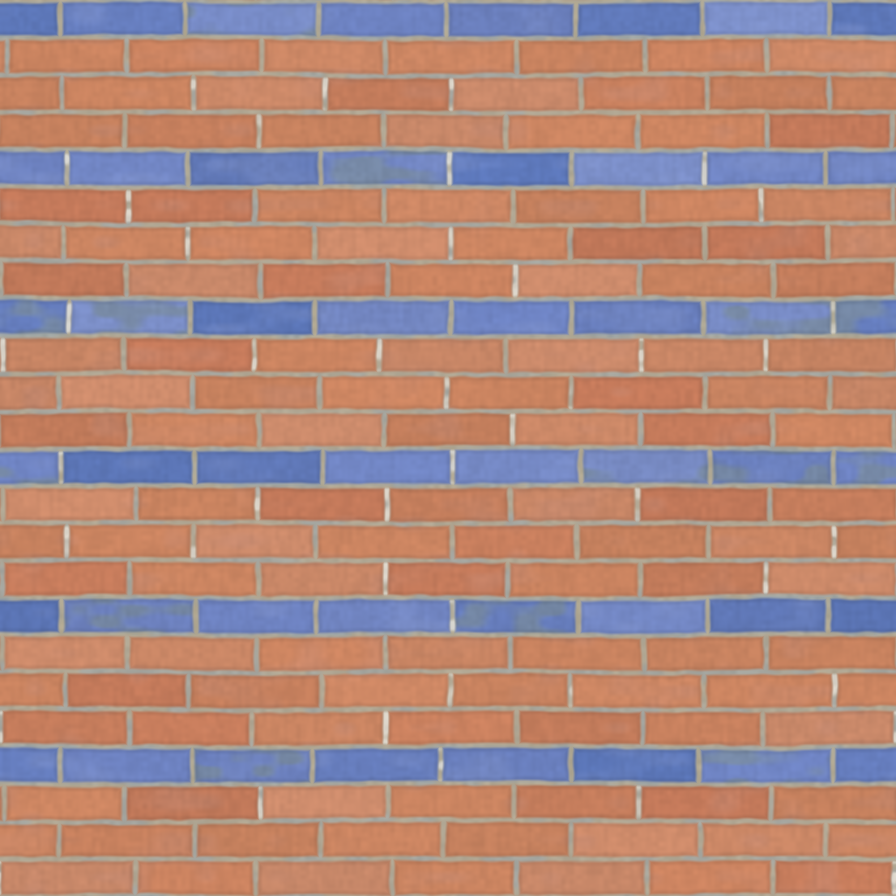
Write a three.js fragment shader that draws this texture.

```glsl
// Brick wall in running bond: 24 courses of 7 bricks, every fourth course glazed blue.
// Each course finds its nearest bed and head joint, hashes a brick id for its tint,
// and layers wrapping noise for wobble, grain, stains and worn mortar.
varying vec2 vUv;

const float COLUMNS = 7.0;
const float COURSES = 24.0;
const float JOINT_HALF = 0.0027;
const float JOINT_SOFT = 0.0022;

const vec3 CLAY = vec3(0.79, 0.515, 0.375);
const vec3 CLAY_RED = vec3(0.755, 0.46, 0.345);
const vec3 CLAY_PALE = vec3(0.80, 0.555, 0.44);
const vec3 GLAZE = vec3(0.43, 0.51, 0.755);
const vec3 GLAZE_DEEP = vec3(0.34, 0.45, 0.71);
const vec3 GLAZE_PALE = vec3(0.52, 0.59, 0.80);
const vec3 STAIN = vec3(0.47, 0.54, 0.61);
const vec3 MORTAR = vec3(0.70, 0.675, 0.60);
const vec3 MORTAR_GREY = vec3(0.65, 0.67, 0.65);
const vec3 MORTAR_SAND = vec3(0.73, 0.68, 0.56);
const vec3 LIME = vec3(0.87, 0.86, 0.82);

float hash(vec2 p, float seed) {
  vec3 q = fract(vec3(p.xyx + seed * 7.31) * vec3(0.1031, 0.1030, 0.0973));
  q += dot(q, q.yzx + 33.33);
  return fract((q.x + q.y) * q.z);
}

// Value noise that wraps after a whole number of cells.
float noise(vec2 uv, vec2 cells, float seed) {
  vec2 p = uv * cells;
  vec2 i = floor(p);
  vec2 f = fract(p);
  f = f * f * (3.0 - 2.0 * f);
  vec2 a = mod(i, cells);
  vec2 b = mod(i + 1.0, cells);
  float low = mix(hash(a, seed), hash(vec2(b.x, a.y), seed), f.x);
  float high = mix(hash(vec2(a.x, b.y), seed), hash(b, seed), f.x);
  return mix(low, high, f.y);
}

float jointMask(float dist, float halfWidth) {
  return 1.0 - smoothstep(halfWidth - JOINT_SOFT, halfWidth + JOINT_SOFT, dist);
}

vec3 clayColor(vec2 uv, vec2 id) {
  float tint = hash(id, 1.0);
  vec3 color = mix(CLAY, CLAY_RED, 0.75 * smoothstep(0.55, 1.0, tint));
  color = mix(color, CLAY_PALE, 0.7 * smoothstep(0.45, 0.0, tint));
  float blush = noise(uv, vec2(26.0, 48.0), 2.0);
  return mix(color, vec3(0.76, 0.54, 0.46), 0.4 * smoothstep(0.6, 1.0, blush));
}

vec3 glazeColor(vec2 uv, vec2 id) {
  float tint = hash(id, 3.0);
  vec3 color = mix(GLAZE, GLAZE_DEEP, 0.8 * smoothstep(0.5, 1.0, tint));
  color = mix(color, GLAZE_PALE, 0.6 * smoothstep(0.5, 0.0, tint));
  float cloud = noise(uv, vec2(20.0, 60.0), 4.0);
  color = mix(color, GLAZE_PALE, 0.35 * smoothstep(0.5, 1.0, cloud));
  float stain = noise(uv, vec2(34.0, 72.0), 5.0);
  float stained = step(0.7, hash(id, 6.0));
  return mix(color, STAIN, 0.75 * stained * smoothstep(0.4, 0.8, stain));
}

void main() {
  // Slight unevenness of the laid courses
  vec2 uv = vUv;
  uv.y += 0.0034 * (noise(vUv, vec2(7.0, 12.0), 7.0) - 0.5);
  uv += 0.0016 * (vec2(noise(vUv, vec2(60.0), 8.0), noise(vUv, vec2(60.0), 9.0)) - 0.5);

  // Course and bed joint
  float y = uv.y * COURSES;
  float course = mod(floor(y), COURSES);
  float bedDist = abs(y - floor(y + 0.5)) / COURSES;
  float glazed = step(2.5, mod(course, 4.0));

  // Nearest head joint, nudged sideways, and the brick beside it
  float x = uv.x * COLUMNS - 0.5 * mod(course, 2.0);
  float nearest = floor(x + 0.5);
  vec2 jointId = vec2(mod(nearest, COLUMNS), course);
  float nudge = 0.09 * (hash(jointId, 10.0) - 0.5) + 0.04 * (hash(vec2(course), 11.0) - 0.5);
  float side = x - nearest - nudge;
  float headDist = abs(side) / COLUMNS;
  vec2 brickId = vec2(mod(nearest + step(0.0, side) - 1.0, COLUMNS), course);

  // Brick face: tint, grain and darker arris
  vec3 brick = mix(clayColor(vUv, brickId), glazeColor(vUv, brickId), glazed);
  float grain = noise(vUv, vec2(210.0, 70.0), 12.0) + noise(vUv, vec2(130.0, 190.0), 13.0) - 1.0;
  brick *= 1.0 + 0.045 * grain + 0.05 * (hash(brickId, 14.0) - 0.5);
  float edgeDist = min(bedDist, headDist);
  brick *= 1.0 - 0.07 * (1.0 - smoothstep(0.004, 0.009, edgeDist));

  // Mortar: uneven width, grey and sandy patches, lime on some head joints
  float wear = noise(vUv, vec2(70.0, 96.0), 15.0);
  float width = JOINT_HALF + 0.0010 * (wear - 0.5);
  float head = jointMask(headDist, width + 0.0005 * hash(jointId, 16.0));
  float bed = jointMask(bedDist, width);
  vec3 mortar = mix(MORTAR, MORTAR_GREY, smoothstep(0.35, 0.8, noise(vUv, vec2(40.0, 48.0), 17.0)));
  mortar = mix(mortar, MORTAR_SAND, 0.7 * glazed * head);
  float lime = step(0.76, hash(jointId, 18.0)) * head * (1.0 - bed);
  mortar = mix(mortar, LIME, lime * smoothstep(0.2, 0.7, wear));
  mortar *= 0.97 + 0.08 * (noise(vUv, vec2(160.0), 19.0) - 0.3);

  gl_FragColor = vec4(mix(brick, mortar, 0.94 * max(head, bed)), 1.0);
}
```
